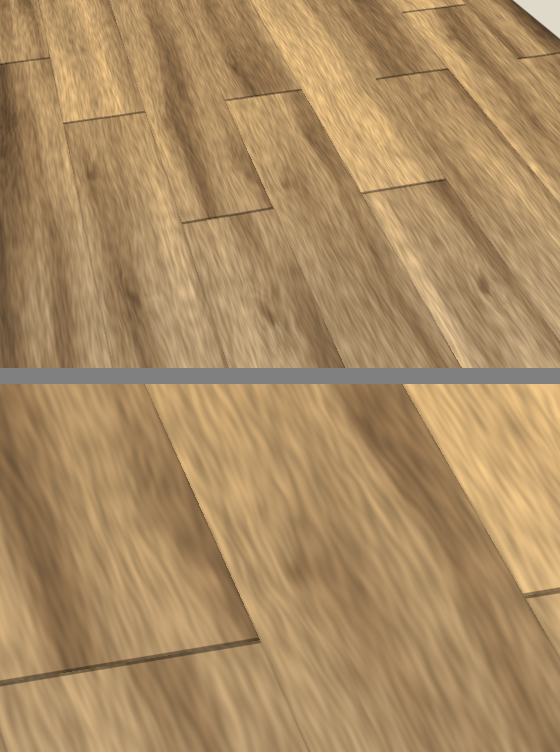
Top, the full canvas; bottom, a detail of the centre.
A Shadertoy shader for this texture:

```glsl
// Wood plank floor seen in perspective, with staggered end joints and a pale skirting in one corner.
// A projective map gives (plank column, length) coordinates; each plank then gets its own tone,
// broad streaks, arched rings, fine grain and knots from stretched gradient noise.

const vec3 DARK = vec3(0.38, 0.29, 0.195);
const vec3 BROWN = vec3(0.58, 0.455, 0.31);
const vec3 TAN = vec3(0.70, 0.57, 0.395);
const vec3 GOLD = vec3(0.86, 0.705, 0.48);
const vec3 SKIRTING = vec3(0.87, 0.85, 0.79);

// Base tone of each column beyond and before its end joint, and slope of the tone across
const float FAR_TONE[9] = float[9](0.38, 0.80, 0.50, 0.50, 0.88, 0.52, 0.86, 0.55, 0.48);
const float NEAR_TONE[9] = float[9](0.38, 0.56, 0.60, 0.56, 0.62, 0.54, 0.57, 0.45, 0.48);
const float NEAR_TILT[9] = float[9](0.30, 0.08, -0.18, -0.20, -0.15, -0.18, -0.15, -0.15, 0.0);

vec2 hash2(vec2 p) {
    vec2 q = vec2(dot(p, vec2(127.1, 311.7)), dot(p, vec2(269.5, 183.3)));
    return fract(sin(q) * 43758.5);
}

vec2 gradient(vec2 cell) {
    float a = 6.2832 * hash2(cell).x;
    return vec2(cos(a), sin(a));
}

float gradientNoise(vec2 p) {
    vec2 i = floor(p), f = fract(p);
    vec2 u = f * f * f * (f * (f * 6.0 - 15.0) + 10.0);
    vec2 e = vec2(0.0, 1.0);
    float low = mix(dot(gradient(i), f), dot(gradient(i + e.yx), f - e.yx), u.x);
    float high = mix(dot(gradient(i + e), f - e), dot(gradient(i + 1.0), f - 1.0), u.x);
    return mix(low, high, u.y);
}

// Perspective map: x counts planks across, y runs along them
vec2 floorCoords(vec2 p) {
    float across = (p.x - 0.105 - 0.2 * p.y) / (0.1917 + 0.125 * p.y);
    float along = 10.0 * (p.y + 0.115 * p.x) / (p.y + 1.534);
    return vec2(across, along);
}

// End joints: even columns align, odd columns alternate in pairs
float jointPosition(float column) {
    float pairSide = mod(column, 8.0) < 4.0 ? 3.10 : 1.02;
    return mix(1.90, pairSide, mod(column, 2.0));
}

// Smoothed line of given half width around d = 0
float seam(float d, float halfWidth, float pixel) {
    return 1.0 - smoothstep(halfWidth - 0.5 * pixel, halfWidth + pixel, abs(d));
}

vec3 woodColor(float tone) {
    vec3 c = mix(DARK, BROWN, clamp((tone + 0.05) / 0.45, 0.0, 1.0));
    c = mix(c, TAN, smoothstep(0.35, 0.65, tone));
    return mix(c, GOLD, smoothstep(0.6, 1.1, tone));
}

// Two scattered knots per plank: x is the dark core, y the surrounding swirl
vec2 knots(vec2 local, vec2 id) {
    vec2 result = vec2(0.0);
    for (int n = 0; n < 2; n++) {
        vec2 h = hash2(id * 3.7 + float(n) * 11.3);
        vec2 center = vec2(0.2 + 0.6 * h.x, (id.y > 0.5 ? 0.2 : -1.8) + 1.6 * h.y);
        vec2 d = (local - center) * vec2(1.0, 0.6);
        float r = length(d) + 0.06 * gradientNoise(local * vec2(14.0, 9.0) + id);
        float strength = 0.3 + 0.7 * fract(5.0 * h.x + 3.0 * h.y);
        result += strength * vec2(exp(-r * r * 600.0), exp(-r * r * 32.0));
    }
    return result;
}

// Inside one plank: x is the broad change of tone, y the fine change of brightness
vec2 grain(vec2 local, vec2 id) {
    vec2 p = local + 41.0 * hash2(id);
    vec2 knot = knots(local, id);
    p.x += 0.07 * gradientNoise(p * vec2(1.5, 0.9)) + 0.06 * knot.y;
    float broad = gradientNoise(p * vec2(2.5, 0.3));
    float streak = gradientNoise(p * vec2(8.0, 0.7) + 7.0);
    float fine = gradientNoise(p * vec2(22.0, 2.4));
    float pores = gradientNoise(p * vec2(40.0, 8.0) + 3.0);
    float field = gradientNoise(p * vec2(1.8, 0.6) + 19.0) + 0.35 * knot.y;
    float rings = sin(60.0 * field + 3.0 * streak) * smoothstep(0.0, 0.35, field);
    float tone = 0.66 * broad + 0.27 * streak - 0.3 * knot.x - 0.16 * knot.y;
    return vec2(tone, 0.13 * fine + 0.20 * pores + 0.03 * rings);
}

void mainImage(out vec4 fragColor, in vec2 fragCoord) {
    vec2 p = fragCoord / iResolution.y;
    p.y = 1.0 - p.y;
    float pixel = 1.0 / iResolution.y;

    // Plank layout
    vec2 f = floorCoords(p);
    vec2 footprint = fwidth(f);
    float column = floor(f.x);
    vec2 local = vec2(f.x - column, f.y - jointPosition(column));
    float isNear = step(0.0, local.y);
    vec2 id = vec2(column, isNear);
    int index = clamp(int(column) + 1, 0, 8);

    // Wood tone, greyer in the light parts toward the viewer
    vec2 wood = grain(local, id);
    float tilt = mix(-0.1, NEAR_TILT[index], isNear) * (local.x - 0.5);
    float tone = mix(FAR_TONE[index], NEAR_TONE[index], isNear) + tilt + wood.x;
    vec3 color = woodColor(tone + 0.03) * (1.0 + wood.y);
    float luma = dot(color, vec3(0.3, 0.59, 0.11));
    float grey = smoothstep(0.3, 0.9, p.y) * mix(0.15, 0.45, smoothstep(0.45, 0.65, luma));
    color = mix(color, luma * vec3(1.1, 0.98, 0.82), grey);

    // Seams: faint along the planks, darker at the end joints
    float side = seam(min(local.x, 1.0 - local.x), 0.005, footprint.x);
    float end = seam(local.y, 0.008, footprint.y);
    color *= 1.0 - max(0.12 * side, 0.38 * end);

    // Skirting with a contact shadow in the far corner
    float wall = dot(p - vec2(1.393, 0.0), vec2(0.636, -0.772));
    color *= 1.0 - 0.4 * exp(-abs(wall) * 90.0);
    color = mix(color, SKIRTING, smoothstep(-pixel, pixel, wall));
    fragColor = vec4(color, 1.0);
}
```
